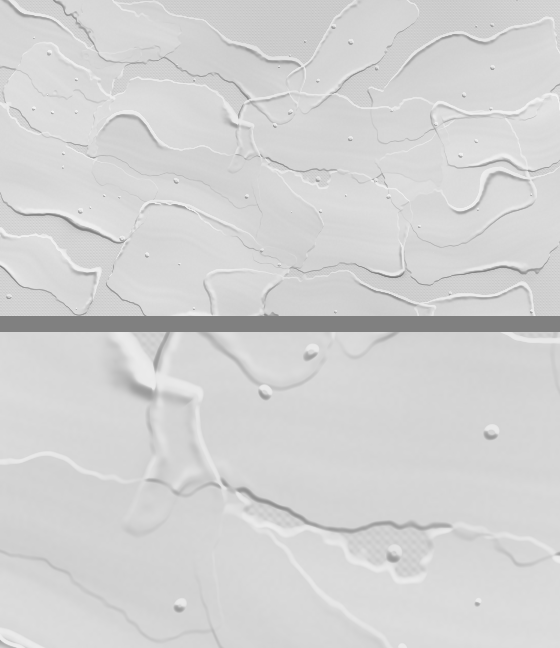
Top: the whole. Bottom: its middle third, enlarged.
This texture is drawn by a Shadertoy shader. Its source:

```glsl
// White plaster knifed in torn, overlapping strokes over a woven canvas.

const int   STROKES      = 18;
const vec2  LIGHT        = vec2(0.34, 0.94);  // direction towards the light
const float REACH        = 0.003;             // distance between height samples
const float FALLING      = -0.62;             // stroke angle on the left
const float RISING       = 0.42;              // stroke angle on the right
const float EDGE         = 0.003;             // half width of a paint edge
const float THICKNESS    = 0.012;
const float RIM_HEIGHT   = 0.014;
const float WEAVE_PERIOD = 0.0095;
const float WEAVE_HEIGHT = 0.0002;
const float PAINT_TONE   = 0.845;
const float CANVAS_TONE  = 0.818;
const float HIGHLIGHT    = 0.075;
const float SHADE        = 0.27;
const float CAST_SHADOW  = 0.20;

float hash(vec2 p) {
    vec3 q = fract(vec3(p.xyx) * 0.1031);
    q += dot(q, q.yzx + 33.33);
    return fract((q.x + q.y) * q.z);
}

float noise(vec2 p) {
    vec2 i = floor(p), f = fract(p);
    f = f * f * (3.0 - 2.0 * f);
    return mix(mix(hash(i), hash(i + vec2(1, 0)), f.x),
               mix(hash(i + vec2(0, 1)), hash(i + vec2(1, 1)), f.x), f.y);
}

float twoOctaves(vec2 p) {
    return 0.65 * noise(p) + 0.35 * noise(p * 2.3 + 7.3);
}

float roundedBox(vec2 p, vec2 halfSize, float radius) {
    vec2 q = abs(p) - halfSize + radius;
    return length(max(q, 0.0)) + min(max(q.x, q.y), 0.0) - radius;
}

// Small lumps of paint, one at most per cell
float crumbs(vec2 p, float lumps) {
    vec2 g = p / 0.045, cell = floor(g);
    float seed = hash(cell + 91.0);
    if (seed < 0.92) return 0.0;
    vec2 centre = 0.3 + 0.4 * vec2(hash(cell + 17.0), hash(cell + 53.0));
    float radius = mix(0.06, 0.2, fract(seed * 71.0));
    float d = length(fract(g) - centre) + 0.12 * (lumps - 0.5);
    return radius * 0.05 * (1.0 - smoothstep(radius * 0.3, radius, d));
}

// x: height, y: share of bare canvas, z: tone of the top stroke, w: shadow
vec4 surface(vec2 p, vec2 warp, float aspect) {
    float height = 0.0, bare = 1.0, tone = 0.5, shadow = 0.0;
    float lumps = noise(p * 28.0), grit = noise(p * 80.0);

    for (int i = 0; i < STROKES; i++) {
        float id = float(i) + 1.0;
        vec4 pick = fract(id * vec4(0.618, 0.4142, 0.7321, 0.2361));
        vec2 centre = fract(id * vec2(0.7549, 0.5698) + 0.31) * vec2(aspect, 1.0);
        vec2 halfSize = vec2(mix(0.16, 0.38, pick.x), mix(0.055, 0.16, pick.y));
        vec2 offset = p + warp - centre;
        float bound = halfSize.x + 0.1;
        if (dot(offset, offset) > bound * bound) continue;

        // Bent stroke frame: x runs along the pull of the knife
        float angle = mix(FALLING, RISING, smoothstep(0.38, 0.68, centre.x / aspect))
                    + 0.8 * (pick.z - 0.5);
        float c = cos(angle), s = sin(angle);
        vec2 uv = mat2(c, -s, s, c) * offset;
        uv.y += 1.2 * (pick.w - 0.5) * uv.x * uv.x;
        float d = roundedBox(uv, halfSize, 0.03);
        if (d > 0.065) continue;

        // Torn outline, calm in some places and ragged in others
        vec2 seed = vec2(id * 13.7, id * 7.9);
        float body = noise(p * 4.0 + seed);
        float ragged = 1.0 - smoothstep(0.3, 0.75, body);
        d += 0.06 * (noise(p * 9.0 + seed) - 0.5);
        d += (0.2 + 0.8 * ragged) * (0.022 * (lumps - 0.5) + 0.008 * (grit - 0.5));
        if (d > 0.025) continue;
        float mask = 1.0 - smoothstep(-EDGE, EDGE, d);

        // Shadow beside the border that faces away from the light
        float away = -dot(LIGHT, vec2(-s, c)) * clamp(uv.y / halfSize.y, -1.0, 1.0);
        float dimming = max(away, 0.0) * body * body * exp(-max(d, 0.0) / 0.006);
        shadow = max(shadow, dimming) * (1.0 - mask);
        if (d > EDGE) continue;

        // Slab of paint with knife ripples and a lip pushed up at its border
        float slab = THICKNESS * (0.12 + 1.1 * body * body);
        slab += 0.005 * noise(uv * vec2(4.0, 13.0) + seed);
        slab += 0.0004 * noise(uv * vec2(4.0, 70.0) + seed);
        float across = (d + 0.007) / 0.007;
        float lip = exp(-across * across) * smoothstep(0.45, 0.8, body);
        slab += RIM_HEIGHT * lip * (0.4 + 0.6 * lumps + 0.5 * grit);

        height = mix(height, height * 0.3 + slab, mask);
        bare *= 1.0 - mask;
        tone = mix(tone, fract(id * 0.381), mask);
    }

    vec2 thread = 6.2832 * (p + 0.03 * warp) / WEAVE_PERIOD;
    float weave = sin(thread.x) * sin(thread.y) + 0.4 * sin(thread.y);
    height += WEAVE_HEIGHT * weave * bare * (0.5 + 0.5 * lumps);
    height += crumbs(p, grit);
    return vec4(height, bare, tone, shadow);
}

void mainImage(out vec4 fragColor, in vec2 fragCoord) {
    vec2 p = fragCoord / iResolution.y;
    float aspect = iResolution.x / iResolution.y;
    vec2 warp = 0.13 * (vec2(twoOctaves(p * 3.5), twoOctaves(p * 3.5 + 40.0)) - 0.5);

    // Two height samples, the first one closer to the light
    vec4 ahead = surface(p + LIGHT * REACH, warp, aspect);
    vec4 here = surface(p, warp, aspect);
    float slope = (here.x - ahead.x) / REACH;

    // Soft limits on lit and shaded relief
    float relief = slope > 0.0 ? HIGHLIGHT * (1.0 - exp(-3.2 * slope))
                               : -SHADE * (1.0 - exp(0.9 * slope));

    float value = mix(PAINT_TONE, CANVAS_TONE, here.y);
    value += 0.03 * (here.z - 0.5) + 0.06 * (twoOctaves(p * 2.2 + 11.0) - 0.5);
    value += 0.012 * (p.x / aspect - 0.5) + 0.008 * (noise(p * 230.0) - 0.5);
    value += relief - CAST_SHADOW * here.w;
    fragColor = vec4(vec3(clamp(value, 0.0, 1.0)), 1.0);
}
```
